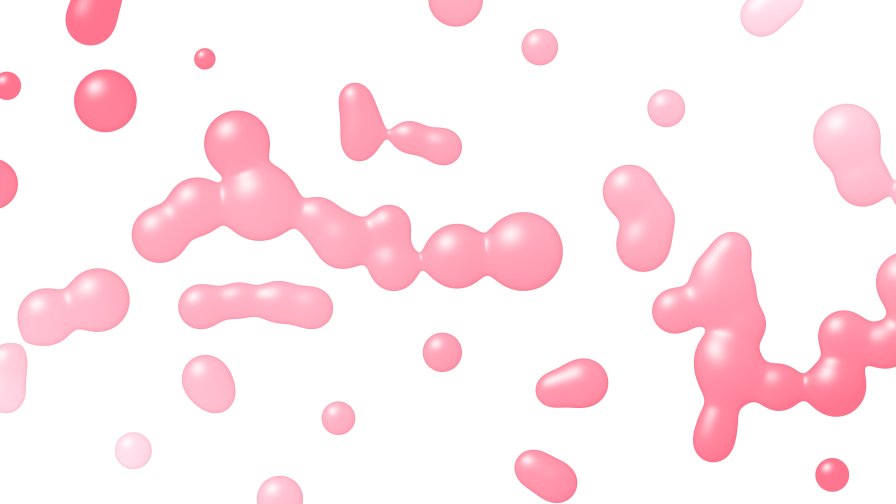
Reproduce this background procedurally as a Shadertoy shader.

```glsl
#define BLOBS 34
#define MAX_LOBES 6
#define SEED 7.0
#define MERGE 0.0017
#define SMALL_RADIUS 0.026
#define LARGE_RADIUS 0.066
#define BAND_WIDTH 0.23
#define GLOSS 20.0
#define DEEP_PINK vec3(1.0, 0.46, 0.56)
#define PALE_PINK vec3(1.0, 0.88, 0.93)
#define GLEAM_DIR normalize(vec3(-0.33, 0.45, 0.83))

vec3 hash3(vec2 p) {
    vec3 q = fract(p.xyx * vec3(0.1031, 0.1030, 0.0973));
    q += dot(q, q.yxz + 33.33);
    return fract((q.xxy + q.yzz) * q.zyx);
}

float cornerSlope(vec2 cell, vec2 offset) {
    return dot(hash3(cell + 50.0).xy * 2.0 - 1.0, offset);
}

float gradientNoise(vec2 p) {
    vec2 i = floor(p), f = fract(p);
    vec2 w = f * f * f * (f * (f * 6.0 - 15.0) + 10.0);
    vec2 e = vec2(0.0, 1.0);
    float low = mix(cornerSlope(i, f), cornerSlope(i + e.yx, f - e.yx), w.x);
    float high = mix(cornerSlope(i + e.xy, f - e.xy), cornerSlope(i + e.yy, f - e.yy), w.x);
    return mix(low, high, w.y);
}

// Squared height of the merged drops in x, its gradient in yz
vec3 liquid(vec2 p, float aspect) {
    float total = 0.0;
    vec2 slope = vec2(0.0);
    for (int i = 0; i < BLOBS; i++) {
        vec3 rnd = hash3(vec2(float(i), SEED));

        // Golden-ratio anchors; the middle band grows larger clusters
        vec2 anchor = vec2(fract(float(i) * 0.618 + 0.1 * SEED), (float(i) + 0.5) / float(BLOBS));
        anchor = mix(vec2(-0.03), vec2(1.03), anchor) + 0.09 * (rnd.yz - 0.5);
        float offBand = (anchor.y - 0.53) / BAND_WIDTH;
        float band = exp(-offBand * offBand);
        int lobes = 1 + int(1.9 * rnd.x + 4.0 * band * rnd.y);
        float size = mix(SMALL_RADIUS, LARGE_RADIUS, rnd.z) + 0.018 * band;

        // Lobes follow a short wandering walk
        vec2 center = anchor * vec2(aspect, 1.0);
        float angle = 6.2832 * fract(rnd.x * 7.0 + rnd.z);
        for (int j = 0; j < MAX_LOBES; j++) {
            if (j >= lobes) break;
            vec3 lobe = hash3(vec2(float(i) + 0.5, float(j) + SEED + 20.0));
            float radius = size * mix(0.65, 1.1, lobe.x);
            vec2 d = p - center;
            float weight = exp((radius * radius - dot(d, d)) / MERGE);
            total += weight;
            slope -= 2.0 * d * weight;
            angle += 3.0 * (lobe.y - 0.5);
            center += size * mix(1.1, 1.7, lobe.z) * vec2(1.15, 0.85) * vec2(cos(angle), sin(angle));
        }
    }
    total = max(total, 1e-30);
    return vec3(MERGE * log(total), slope / total);
}

void mainImage(out vec4 fragColor, in vec2 fragCoord) {
    vec2 p = fragCoord / iResolution.y;
    vec2 centered = fragCoord / iResolution.xy - 0.5;
    vec3 surface = liquid(p, iResolution.x / iResolution.y);

    // Antialiased silhouette and rounded surface normal
    float edge = surface.x / max(length(surface.yz), 1e-3);
    float coverage = clamp(0.5 + edge * iResolution.y, 0.0, 1.0);
    vec3 normal = normalize(vec3(-0.5 * surface.yz, sqrt(max(surface.x, 0.0)) + 1e-5));

    // Tint drifts between opposite corners, deeper toward the rim
    float rim = pow(1.0 - normal.z, 3.0);
    float tone = 0.47 + 3.2 * centered.x * centered.y + 0.2 * gradientNoise(p * 2.5);
    tone += 0.14 * dot(normal.xy, GLEAM_DIR.xy) - 0.35 * rim;
    vec3 color = mix(DEEP_PINK, PALE_PINK, clamp(tone, 0.0, 1.0));
    color *= 1.0 - 0.03 * rim;

    // Soft glossy gleam from the upper left
    float gleam = pow(max(dot(normal, GLEAM_DIR), 0.0), GLOSS);
    color = mix(color, vec3(1.0), 0.8 * gleam);

    fragColor = vec4(mix(vec3(1.0), color, coverage), 1.0);
}
```
